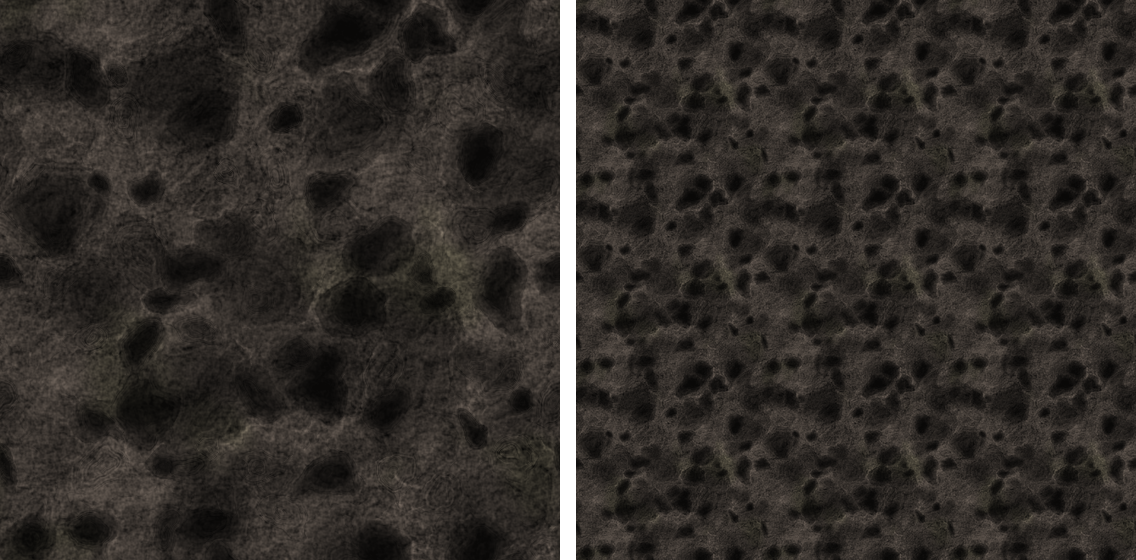
Left, the tile; right, the same tile 3 across and 3 down.
Give the GLSL for this texture, as a Shadertoy shader.

```glsl
#define BOWL_CELLS 5.0
#define HOLE_CELLS 9.0
#define WARP 0.075
#define BASE_TONE 0.245
#define BOWL_DARK 0.48
#define HOLE_DARK 0.72
#define ROUGHNESS 0.55
#define RELIEF 1.1
#define GRAIN 0.34
#define RIDGE_LIGHT 0.075
#define STONE_TINT vec3(1.0, 0.90, 0.82)
#define LICHEN_TINT vec3(1.0, 0.95, 0.76)

vec2 hash2(vec2 p) {
    vec3 q = fract(p.xyx * vec3(0.1031, 0.1030, 0.0973));
    q += dot(q, q.yzx + 33.33);
    return fract((q.xx + q.yz) * q.zy);
}

float corner(vec2 cell, vec2 offset, float period) {
    vec2 gradient = hash2(mod(cell, period) + period) * 2.0 - 1.0;
    return dot(gradient, offset);
}

// Gradient noise that wraps after a whole period
float gradientNoise(vec2 p, float period) {
    vec2 c = floor(p), f = p - c;
    vec2 u = f * f * f * (f * (f * 6.0 - 15.0) + 10.0);
    vec2 e = vec2(1.0, 0.0);
    float low = mix(corner(c, f, period), corner(c + e, f - e, period), u.x);
    float high = mix(corner(c + e.yx, f - e.yx, period), corner(c + 1.0, f - 1.0, period), u.x);
    return 1.4 * mix(low, high, u.y);
}

float fbm(vec2 uv, float period, int octaves) {
    float sum = 0.0, amplitude = 0.5;
    for (int i = 0; i < octaves; i++) {
        sum += amplitude * gradientNoise(uv * period, period);
        period *= 2.0;
        amplitude *= 0.5;
    }
    return sum;
}

// Scattered oval pits: x = shade, y and z = two nearest distances, w = seed
vec4 pits(vec2 uv, float cells, float minRadius, float maxRadius) {
    vec2 p = uv * cells, home = floor(p);
    vec4 result = vec4(0.0, 8.0, 8.0, 0.0);
    for (int j = -1; j <= 1; j++)
    for (int i = -1; i <= 1; i++) {
        vec2 cell = home + vec2(i, j);
        vec2 key = mod(cell, cells) + cells * 7.0;
        vec2 shape = hash2(key + 51.0);
        vec2 v = p - cell - 0.1 - 0.8 * hash2(key);
        float angle = 6.2832 * shape.x;
        v = mat2(cos(angle), sin(angle), -sin(angle), cos(angle)) * v;
        float d = length(v * vec2(1.0, 1.25)) / mix(minRadius, maxRadius, shape.y);
        float depth = smoothstep(0.0, 0.75, fract(shape.x * 17.3));
        float lip = 1.0 - smoothstep(0.92, 1.04, d);
        float bowl = 1.0 - smoothstep(0.3, 0.97, d);
        result.x = max(result.x, depth * (0.38 * lip + 0.62 * bowl));
        if (d < result.y) {
            result.z = result.y;
            result.y = d;
            result.w = shape.x;
        } else {
            result.z = min(result.z, d);
        }
    }
    return result;
}

// Irregular strata that follow the pit walls
float strata(vec4 pit, float wobble) {
    vec2 q = vec2(pit.y * 13.0 + 3.0 * wobble, pit.w * 40.0 + wobble);
    return gradientNoise(q, 64.0) * (1.0 - smoothstep(0.9, 1.1, pit.y));
}

float rim(vec4 pit) {
    float x = (pit.y - 1.07) / 0.06;
    return exp(-x * x);
}

float line(float x, float width) {
    return 1.0 - smoothstep(0.0, width, abs(x));
}

void mainImage(out vec4 fragColor, in vec2 fragCoord) {
    vec2 uv = fragCoord / iResolution.xy;
    vec2 warp = vec2(fbm(uv, 6.0, 5), fbm(uv.yx + 0.37, 6.0, 5));
    vec2 p = uv + WARP * warp;

    // Wide shallow bowls with deeper holes
    vec4 bowl = pits(p, BOWL_CELLS, 0.42, 0.68);
    vec4 hole = pits(p + 0.13, HOLE_CELLS, 0.25, 0.64);
    float tone = BASE_TONE * (1.0 - BOWL_DARK * bowl.x) * (1.0 - HOLE_DARK * hole.x);

    // Pale ridges, rims and veins, broken into patches
    float patches = smoothstep(-0.1, 0.3, fbm(uv + 0.21, 8.0, 4));
    float web = line(bowl.z - bowl.y, 0.1) * smoothstep(0.85, 1.1, bowl.y);
    float vein = line(fbm(p + 0.7, 5.0, 5), 0.016);
    float ridges = web + 0.6 * rim(bowl) + 0.45 * rim(hole) + 0.5 * vein;
    tone += RIDGE_LIGHT * ridges * patches * (1.0 - 0.8 * hole.x);

    // Craggy surface: blotches, lit relief, dark wisps and fine grain
    vec2 q = uv + 0.03 * warp;
    float rough = fbm(q, 12.0, 6);
    float relief = fbm(q, 24.0, 4) - fbm(q + vec2(-0.003, 0.004), 24.0, 4);
    float wisps = line(fbm(p + 0.43, 14.0, 5), 0.07);
    float grain = gradientNoise(uv * 128.0, 128.0) + 0.7 * gradientNoise(uv * 230.0, 230.0);
    float layers = strata(bowl, rough) + strata(hole, rough);
    float surface = 1.0 + ROUGHNESS * rough + RELIEF * relief + GRAIN * grain;
    surface += 0.28 * layers - 0.17 * wisps + 0.45 * fbm(uv + 0.5, 4.0, 3);
    tone = max(tone * surface, 0.035);

    // Warm stone with faint lichen stains
    float lichen = smoothstep(0.08, 0.4, fbm(uv + 0.63, 4.0, 5));
    fragColor = vec4(tone * mix(STONE_TINT, LICHEN_TINT, 0.7 * lichen), 1.0);
}
```
